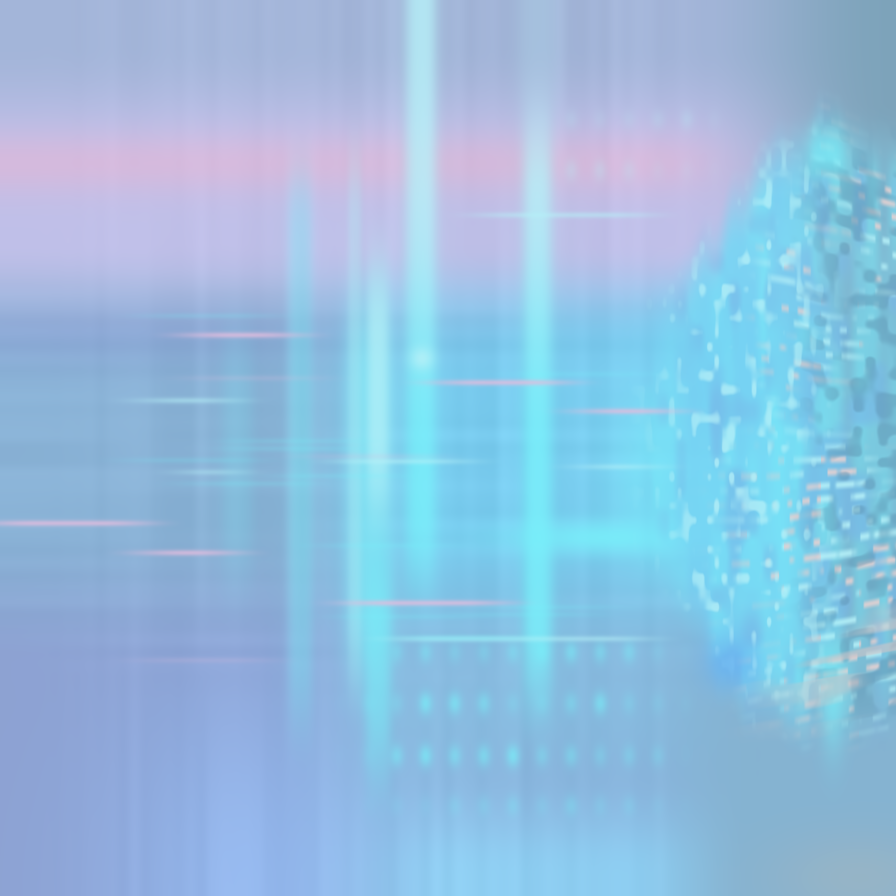
A WebGL 2 fragment shader for this background:

```glsl
#version 300 es
precision highp float;
// Blurred blue and pink light field with tall cyan beams, thin streaks and a sparkling data wall.
#define CYAN vec3(.47, .94, .98)
#define PALE vec3(.71, .94, .97)
#define PINK vec3(.88, .74, .87)
#define DOT_STEP vec2(.0325, .0585)
#define WALL_ROWS 58.
#define FAINT_STREAKS 16
uniform vec2 u_resolution;
out vec4 outColor;

float hash(vec2 p) {
  vec3 q = fract(p.xyx * .1031);
  q += dot(q, q.yzx + 33.33);
  return fract((q.x + q.y) * q.z);
}

float noise(vec2 p) {
  vec2 i = floor(p), f = fract(p);
  f = f * f * (3. - 2. * f);
  return mix(mix(hash(i), hash(i + vec2(1, 0)), f.x),
             mix(hash(i + vec2(0, 1)), hash(i + vec2(1, 1)), f.x), f.y);
}

float ramp(float x, float a, float b) { return smoothstep(a, b, x); }

// Soft interval from a to b with edge width s
float band(float x, float a, float b, float s) {
  return ramp(x, a - s, a + s) * (1. - ramp(x, b - s, b + s));
}

float glow(vec2 p, vec2 center, vec2 size) {
  vec2 d = (p - center) / size;
  return exp(-dot(d, d));
}

// Upright light with a soft core and a faint halo
float beam(vec2 p, float x, float halfWidth, float bottom, float top) {
  float d = abs(p.x - x) / halfWidth;
  return (.88 * exp(-d * d * d) + .12 * exp(-d * d * .2)) * band(p.y, bottom, top, .075);
}

float streak(vec2 p, float left, float right, float y) {
  float d = (p.y - y) / .0034;
  return exp(-d * d) * band(p.x, left + .04, right - .04, .05);
}

vec3 backdrop(vec2 p) {
  vec3 low = mix(vec3(.55, .63, .82), vec3(.58, .72, .93), glow(p, vec2(.3, 0), vec2(.19, .24)));
  low = mix(low, vec3(.56, .81, .95), ramp(p.x, .3, .52) * (1. - ramp(p.y, .02, .2)));
  low = mix(low, vec3(.53, .74, .88), .9 * ramp(p.x, .28, .5) * ramp(p.y, .04, .2));
  vec3 middle = mix(vec3(.54, .7, .84), vec3(.48, .8, .94), ramp(p.x, .3, .5));
  vec3 c = mix(low, middle, ramp(p.y, .25, .42));
  c = mix(c, vec3(.54, .64, .83), .7 * glow(p, vec2(.1, .63), vec2(.35, .04)));
  c = mix(c, vec3(.75, .75, .91), ramp(p.y, .61, .73));
  c = mix(c, vec3(.64, .71, .85), ramp(p.y, .82, .95));
  c = mix(c, PINK - .02, .75 * (1. - ramp(p.x, .72, .88)) * glow(p, vec2(p.x, .818), vec2(.034)));
  // Greyer right margin above and below the wall
  c = mix(c, vec3(.49, .64, .73), ramp(p.x, .76, 1.) * ramp(p.y, .62, .88));
  c = mix(c, vec3(.52, .7, .82), ramp(p.x, .7, .84) * (1. - ramp(p.y, .2, .36)));
  return mix(c, vec3(.63, .71, .75), .6 * glow(p, vec2(.96, .02), vec2(.1, .05)));
}

// Lattice of small soft lights
float dots(vec2 p, vec2 origin) {
  vec2 g = (p - origin) / DOT_STEP, id = floor(g + .5);
  return glow(g, id, vec2(.23, .21)) * (.3 + .7 * hash(id + 40.));
}

vec3 dataWall(vec3 c, vec2 p) {
  float top = .66 + .19 * ramp(p.x, .72, .92) - .25 * max(p.x - .94, 0.);
  float bottom = .38 - .17 * ramp(p.x, .72, .85);
  float ragged = .03 * (noise(vec2(p.x * 60., 4)) - .5);
  float mask = ramp(p.x, .69, .8) * band(p.y, bottom + ragged, top + ragged, .05);
  float inner = ramp(p.x, .87, .95);
  vec3 body = mix(vec3(.46, .81, .95), vec3(.48, .71, .81), inner);
  body = mix(body, CYAN, .6 * noise(p * vec2(75, 9)));
  body = mix(body, vec3(.46, .7, .9), .6 * ramp(noise(p * vec2(50, 24)), .45, .9));
  body = mix(body, CYAN, .5 * glow(p, vec2(.875, .42), vec2(.02, .3)));
  c = mix(c, body, .9 * mask);
  // Broken rows of soft flecks converging to the right
  float row = (p.y - .5) / (1.47 - .65 * p.x) * WALL_ROWS + .7 * noise(p * vec2(14, 9));
  float line = floor(row), across = band(fract(row), .25, .72, .24);
  float fleck = ramp(noise(vec2(p.x * 115. + 31. * hash(vec2(line, 3)), line)), .42, .75);
  float density = ramp(p.x, .77, .93) * ramp(noise(p * vec2(16, 13)), .15, .75);
  density += .7 * glow(p, vec2(.98, .36), vec2(.11, .09));
  vec3 ink = mix(PALE, vec3(.9, .82, .82), step(.5, hash(vec2(line, floor(p.x * 24.)))));
  c = mix(c, ink, .85 * fleck * across * min(density, 1.) * mask);
  float shade = ramp(noise(vec2(p.x * 70., row * 1.1)), .5, .8);
  c = mix(c, vec3(.36, .56, .68), .45 * shade * inner * mask);
  // Sparkles on the near side
  float spark = ramp(noise(p * vec2(120, 62)), .62, .92);
  return mix(c, PALE, .75 * spark * mask * (1. - inner));
}

void main() {
  vec2 p = gl_FragCoord.xy / u_resolution;
  vec3 c = backdrop(p);
  c += .035 * (noise(p * vec2(80, 2)) - .5) * band(p.x, .12, .75, .1);
  c += .025 * (noise(p * vec2(4, 70)) - .5) * band(p.y, .25, .68, .06);
  // Dotted lattices
  c = mix(c, CYAN, .65 * dots(p, vec2(.475, .215)) * band(p.x, .42, .73, .06) * band(p.y, .1, .29, .04));
  c = mix(c, PALE, .3 * dots(p, vec2(.637, .81)) * band(p.x, .62, .79, .03) * band(p.y, .78, .88, .02));
  // Tall beams
  vec3 tint = mix(CYAN, PALE, ramp(p.y, .5, .8));
  c = mix(c, CYAN, .36 * beam(p, .335, .014, .2, .8));
  c = mix(c, CYAN, .2 * beam(p, .265, .018, .36, .62));
  c = mix(c, CYAN, .6 * beam(p, .412, .026, .25, .65));
  c = mix(c, PALE, .35 * beam(p, .396, .008, .25, .82));
  c = mix(c, CYAN, .55 * beam(p, .422, .015, .14, .36));
  c = mix(c, PALE, .75 * beam(p, .422, .013, .44, .7));
  c = mix(c, tint, .8 * beam(p, .47, .018, .36, 1.1));
  c = mix(c, tint, .8 * beam(p, .6, .017, .23, .86));
  c = mix(c, PALE, .22 * beam(p, .6, .024, .86, 1.1));
  // Local glows around the wall
  c = mix(c, CYAN, .8 * glow(p, vec2(.67, .4), vec2(.11, .019)));
  c = mix(c, PALE, .8 * glow(p, vec2(.471, .6), vec2(.013)));
  c = mix(c, CYAN, .6 * glow(p, vec2(.74, .47), vec2(.06, .1)));
  c = dataWall(c, p);
  c = mix(c, CYAN, .65 * glow(p, vec2(.925, .83), vec2(.025, .03)));
  c = mix(c, CYAN, .6 * glow(p, vec2(.93, .22), vec2(.014, .06)));
  c = mix(c, vec3(.4, .7, .95), .75 * glow(p, vec2(.815, .26), vec2(.03)));
  // Slanted warm trails
  float slant = p.y - .2 * (p.x - .9);
  float trail = ramp(noise(vec2(p.x * 12., slant * 85.)), .5, .85) * band(slant, .17, .3, .02);
  c = mix(c, vec3(.82, .77, .78), .6 * trail * ramp(p.x, .8, .97));
  // Thin streaks: warm, cool, then a faint scatter
  float warm = streak(p, .17, .37, .626) + streak(p, .45, .67, .573) + streak(p, .61, .79, .541)
    + streak(p, -.05, .2, .416) + streak(p, .12, .3, .383) + streak(p, .35, .6, .327);
  float cool = streak(p, .5, .76, .76) + streak(p, .12, .3, .553) + streak(p, .17, .3, .473)
    + streak(p, .34, .56, .485) + streak(p, .61, .77, .479) + streak(p, .4, .76, .287);
  c = mix(c, PINK, .75 * warm);
  c = mix(c, PALE, .5 * cool);
  for (int i = 0; i < FAINT_STREAKS; i++) {
    float k = float(i), left = .1 + .45 * hash(vec2(k, 5));
    float line = streak(p, left, left + .22, .25 + .4 * hash(vec2(k, 9)));
    c = mix(c, mix(PINK, CYAN, step(.4, hash(vec2(k, 2)))), .18 * line);
  }
  outColor = vec4(clamp(c, 0., 1.), 1);
}
```
